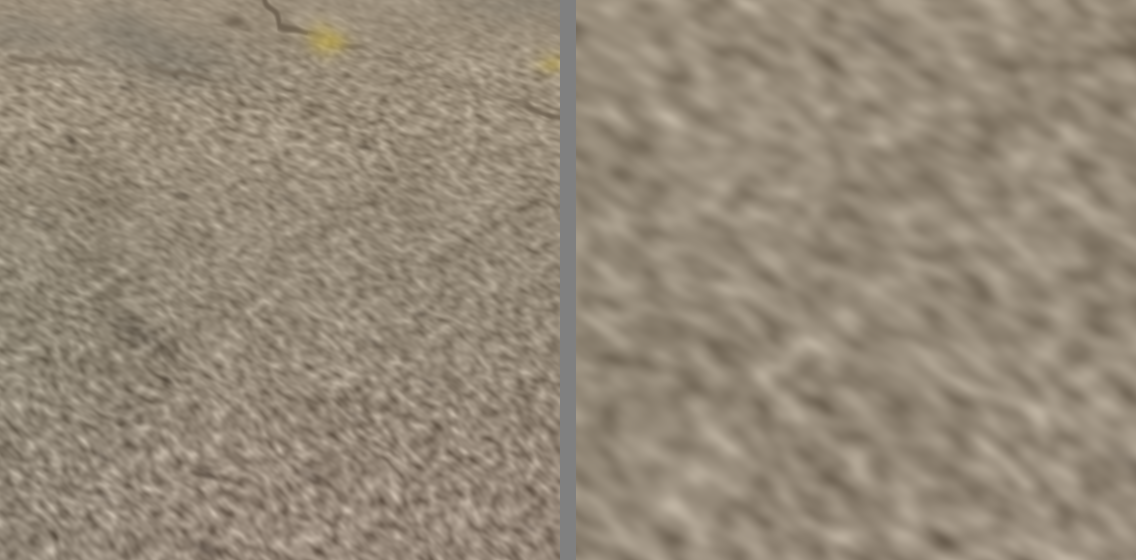
Left: the whole. Right: its middle third, enlarged.
A WebGL 2 fragment shader for this texture:

```glsl
#version 300 es
precision highp float;

uniform vec2 u_resolution;
out vec4 fragColor;

vec2 hash2(vec2 cell) {
  uvec2 h = uvec2(ivec2(cell) + 4096) * uvec2(1597u, 3571u);
  uint n = (h.x ^ h.y) * 48271u;
  n = (n ^ (n >> 15)) * 69621u;
  n ^= n >> 13;
  uint m = n * 16807u;
  return vec2(n & 65535u, (m ^ (m >> 16)) & 65535u) / 65535.0;
}

vec2 gradientAt(vec2 cell) {
  float angle = 6.2832 * hash2(cell).x;
  return vec2(cos(angle), sin(angle));
}

float gradientNoise(vec2 p) {
  vec2 cell = floor(p), f = p - cell;
  vec2 w = f * f * f * (f * (f * 6.0 - 15.0) + 10.0);
  vec2 e = vec2(0.0, 1.0);
  float a = dot(gradientAt(cell), f);
  float b = dot(gradientAt(cell + e.yx), f - e.yx);
  float c = dot(gradientAt(cell + e.xy), f - e.xy);
  float d = dot(gradientAt(cell + e.yy), f - e.yy);
  return mix(mix(a, b, w.x), mix(c, d, w.x), w.y);
}

float segmentDistance(vec2 p, vec2 a, vec2 b) {
  vec2 ab = b - a;
  return length(p - a - ab * clamp(dot(p - a, ab) / dot(ab, ab), 0.0, 1.0));
}

// Soft elliptical spot, tilted by an angle
float spot(vec2 p, vec2 center, vec2 radius, float angle) {
  float c = cos(angle), s = sin(angle);
  vec2 q = mat2(c, -s, s, c) * (p - center) / radius;
  return exp(-dot(q, q));
}

// Stretched grit running down to the right, flattened with distance
float grit(vec2 uv) {
  vec2 ground = vec2(uv.x, uv.y + 0.45 * uv.y * uv.y);
  ground += 0.012 * vec2(gradientNoise(uv * 9.0), gradientNoise(uv * 9.0 + 40.0));
  vec2 q = vec2(dot(ground, vec2(0.68, -0.73)), dot(ground, vec2(0.73, 0.68)));
  float coarse = gradientNoise(q * vec2(30.0, 58.0));
  float fine = gradientNoise(q * vec2(52.0, 88.0) + 17.0);
  float cross = gradientNoise(ground * vec2(46.0, 40.0) + 71.0);
  return 0.75 * coarse + 0.45 * fine + 0.35 * cross;
}

// Small dark pits, one chance per cell
float pits(vec2 uv) {
  vec2 p = uv * 7.0, cell = floor(p);
  float dark = 0.0;
  for (int j = -1; j <= 1; j++)
    for (int i = -1; i <= 1; i++) {
      vec2 c = cell + vec2(i, j);
      vec2 r = hash2(c + 300.0);
      float present = step(0.8, hash2(c + 700.0).x);
      dark += present * spot(p, c + r, vec2(0.12, 0.055) * (0.6 + 0.6 * r.x), -0.45);
    }
  return dark;
}

void main() {
  vec2 uv = gl_FragCoord.xy / u_resolution;
  vec2 wobble = vec2(gradientNoise(uv * 24.0), gradientNoise(uv * 24.0 + 90.0));
  vec2 p = uv + 0.012 * wobble;

  // Broad tone from the near edge to the far edge
  vec3 color = mix(vec3(0.585, 0.528, 0.472), vec3(0.572, 0.528, 0.462), smoothstep(0.05, 0.5, uv.y));
  color = mix(color, vec3(0.612, 0.562, 0.488), smoothstep(0.5, 0.85, uv.y));
  color += 0.035 * gradientNoise(uv * 3.2 + 5.0) + 0.05 * gradientNoise(uv * vec2(9.0, 13.0) + 23.0);
  float cool = smoothstep(0.5, 0.0, uv.x) * smoothstep(0.95, 0.3, uv.y);
  color += vec3(-0.012, 0.002, 0.0) * cool;

  // Worn grey areas
  vec2 drift = uv + 0.05 * vec2(gradientNoise(uv * 7.0), gradientNoise(uv * 7.0 + 50.0));
  float worn = spot(drift, vec2(0.27, 0.905), vec2(0.17, 0.055), -0.15);
  worn = max(worn, 0.7 * spot(drift, vec2(0.04, 0.93), vec2(0.14, 0.035), -0.1));
  worn = max(worn, 0.7 * spot(drift, vec2(0.98, 0.99), vec2(0.18, 0.03), 0.0));
  color = mix(color, vec3(0.5, 0.475, 0.425), 0.75 * worn);

  // Grit, calmer far away and in worn areas
  float g = grit(uv);
  float strength = mix(0.24, 0.165, smoothstep(0.1, 0.6, uv.y));
  strength += 0.035 * spot(uv, vec2(0.5, 0.8), vec2(0.5, 0.09), 0.0);
  strength *= (1.0 - 0.4 * worn) * (1.0 - 0.5 * smoothstep(0.87, 0.97, uv.y));
  color += strength * (g + 0.35 * g * abs(g)) * vec3(1.0, 1.0, 0.98);

  // Stains and pits
  float stain = 0.8 * spot(p, vec2(0.25, 0.402), vec2(0.065, 0.022), -0.5);
  stain += 0.25 * spot(p, vec2(0.23, 0.25), vec2(0.03, 0.06), 0.2);
  stain += 0.9 * spot(p, vec2(0.37, 0.018), vec2(0.025, 0.01), -0.6);
  color -= vec3(0.15, 0.145, 0.13) * (stain + 0.65 * pits(p));

  // Broken cracks
  float crack = segmentDistance(p, vec2(0.47, 1.01), vec2(0.5, 0.955));
  crack = min(crack, segmentDistance(p, vec2(0.5, 0.955), vec2(0.55, 0.942)));
  float faint = segmentDistance(p, vec2(0.55, 0.942), vec2(0.75, 0.875));
  faint = min(faint, segmentDistance(p, vec2(0.75, 0.875), vec2(1.01, 0.785)));
  float seam = segmentDistance(p, vec2(0.02, 0.9), vec2(0.41, 0.86));
  float gaps = smoothstep(-0.35, 0.3, gradientNoise(uv * 11.0 + 31.0));
  float dark = smoothstep(0.009, 0.001, crack);
  dark = max(dark, (0.3 + 0.6 * gaps) * smoothstep(0.009, 0.001, faint));
  dark = max(dark, 0.55 * gaps * smoothstep(0.011, 0.001, seam));
  dark = max(dark, spot(p, vec2(0.42, 0.96), vec2(0.026, 0.009), -0.3));
  color = mix(color, vec3(0.41, 0.36, 0.295), 0.8 * dark);

  // Faded yellow paint
  float paint = spot(p, vec2(0.585, 0.928), vec2(0.034, 0.026), -0.3);
  paint += 0.7 * spot(p, vec2(0.985, 0.89), vec2(0.03, 0.02), 0.0);
  color = mix(color, vec3(0.73, 0.65, 0.33) + 0.1 * g, 0.8 * paint);

  fragColor = vec4(clamp(color, 0.0, 1.0), 1.0);
}
```
